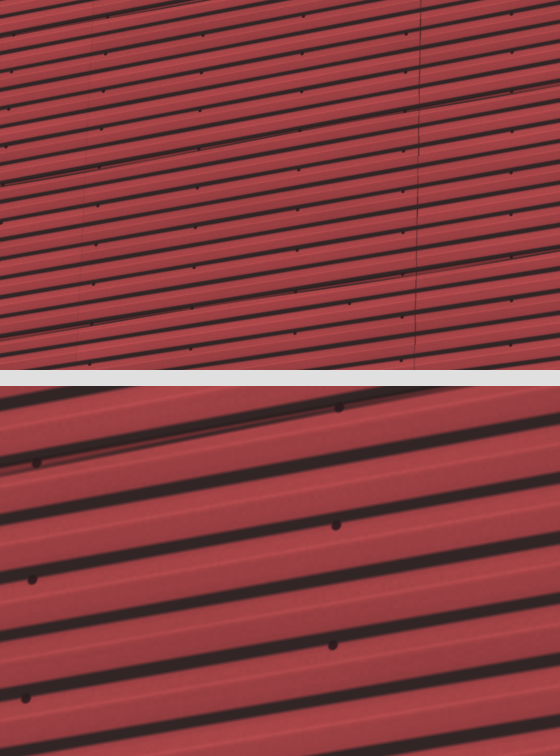
Top, the full canvas; bottom, a detail of the centre.
Write a Shadertoy shader that draws this texture.

```glsl
// Red corrugated metal cladding seen at an angle: slanted dark grooves that fan out slightly,
// a lapped sheet edge every eighth groove, rows of fasteners and upright sheet joints.
// A quadratic groove index turns the fan into a repeating profile; layered sines add wear.

float hash(vec2 p) {
    return fract(sin(dot(p, vec2(41.3, 289.1))) * 4375.85);
}

// Coverage of a line of the given half width, with a soft edge
float stroke(float d, float halfWidth, float soft) {
    return 1.0 - smoothstep(halfWidth - soft, halfWidth + soft, abs(d));
}

// Slow uneven fading, roughly -1 to 1
float wear(vec2 p) {
    float sum = 0.0, amp = 0.5;
    for (int i = 0; i < 4; i++) {
        sum += amp * sin(p.x + 1.7 * sin(p.y)) * cos(p.y - 0.6 * p.x);
        p = mat2(1.5, 1.1, -1.1, 1.5) * p + 2.3;
        amp *= 0.6;
    }
    return sum;
}

void mainImage(out vec4 fragColor, in vec2 fragCoord) {
    // Canvas width is one unit, y runs downward
    float pixel = 1.0 / iResolution.x;
    vec2 p = vec2(fragCoord.x, iResolution.y - fragCoord.y) * pixel;

    // Groove index: solve y = start + pitch * k + fan * k * k
    float rise = p.y - (0.3268 - 0.1836 * p.x);
    float pitch = 0.0336 + 0.0019 * p.x;
    float fan = 0.000072 + 0.000132 * p.x;
    float slope = sqrt(max(pitch * pitch + 4.0 * fan * rise, 0.0001));
    float k = 2.0 * rise / (pitch + slope);
    float groove = floor(k + 0.5);
    float f = k - groove;              // -0.5 to 0.5, zero on the groove
    float rib = floor(k);
    float u = fract(k);                // 0 to 1 down one rib
    float soft = 0.5 * pixel / slope;

    // Upright joints split the wall into sheets
    float joint = 0.752 - 0.018 * p.y + 0.0012 * (hash(vec2(groove, 3.0)) - 0.5);
    float oldJoint = 0.167 - 0.048 * p.y;
    float sheet = step(joint, p.x) + step(oldJoint, p.x);

    // Rib profile: lit upper face, thin crease highlight, plainer lower face
    vec3 plain = vec3(0.615, 0.25, 0.265);
    vec3 lit = vec3(0.675, 0.275, 0.285);
    float crease = 0.42 + 0.03 * (hash(vec2(rib, 7.0)) - 0.5);
    float upper = smoothstep(0.1, 0.26, u) * (1.0 - smoothstep(crease, crease + 0.12, u));
    vec3 color = mix(plain, lit, 0.75 * upper);
    color += vec3(0.05, 0.025, 0.025) * stroke(u - crease, 0.025, 0.03 + soft);
    color *= 1.0 - 0.06 * smoothstep(0.65, 0.95, u);

    // Differences between ribs and sheets, faded patches, fine grain
    color *= 1.0 + 0.045 * (hash(vec2(rib, sheet)) - 0.5);
    color *= 1.0 + 0.025 * wear(vec2(p.x * 9.0, k * 0.7));
    color *= 1.0 + 0.025 * (hash(floor(p * 400.0)) - 0.5);

    // Joints: a broken dark line and a faint older one
    float jointDark = 0.3 + 0.5 * hash(vec2(groove, 11.0));
    color = mix(color, vec3(0.28, 0.13, 0.14), jointDark * stroke(p.x - joint, 0.0012, 0.0006 + 0.5 * pixel));
    color *= 1.0 - 0.06 * stroke(p.x - oldJoint, 0.001, 0.001 + 0.5 * pixel);

    // Dark grooves
    vec3 shadow = vec3(0.195, 0.145, 0.147);
    float grooveWidth = 0.106 + 0.008 * sin(p.x * 11.0 + groove * 2.4);
    color = mix(color, shadow, stroke(f, grooveWidth, 0.035 + soft));

    // Lapped sheet edge: a second wavering line below every eighth groove
    float lap = 1.0 - step(0.5, mod(groove, 8.0));
    float gap = 0.2 + 0.05 * sin(p.x * 8.0 + groove);
    float lapDark = 0.6 + 0.3 * sin(p.x * 17.0 + groove * 1.3);
    color *= 1.0 - 0.22 * lap * smoothstep(0.0, 0.1, f) * (1.0 - smoothstep(gap, gap + 0.08, f));
    color = mix(color, shadow, lap * lapDark * stroke(f - gap, 0.035, 0.03 + soft));

    // Fasteners under every second groove, columns widening to the right
    float row = 2.0 * floor(k * 0.5 + 0.5);
    float head = 1.0;
    for (int i = 0; i < 6; i++) {
        float j = float(i);
        float x = 0.0065 + 0.169 * j + 0.0025 * j * j + (0.00042 * j - 0.0022) * row;
        x += 0.002 * (hash(vec2(j, row)) - 0.5);
        head = min(head, length(vec2(p.x - x, (k - row - 0.13) * slope)));
    }
    head = min(head, length(p - vec2(0.624, 0.542)));   // one stray fastener
    color = mix(color, vec3(0.16, 0.1, 0.11), 0.9 * stroke(head, 0.0029, 0.0007 + 0.5 * pixel));

    fragColor = vec4(color, 1.0);
}
```
